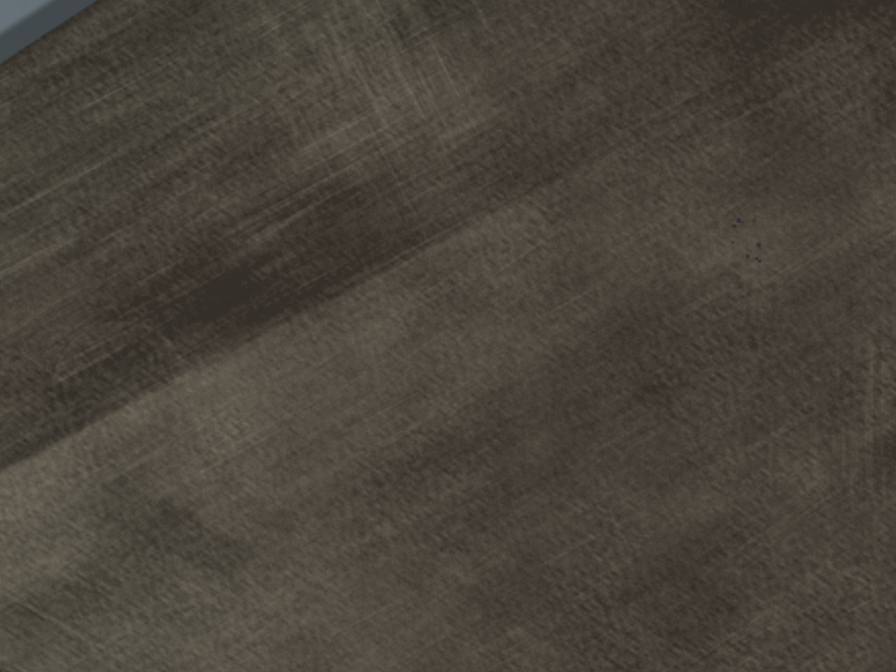
This texture is drawn by a Shadertoy shader. Its source:

```glsl
float hash(vec2 p) {
    vec3 q = fract(p.xyx * 0.1031);
    q += dot(q, q.yzx + 33.33);
    return fract((q.x + q.y) * q.z);
}

float noise(vec2 p) {
    vec2 i = floor(p), f = fract(p);
    f = f * f * (3.0 - 2.0 * f);
    return mix(mix(hash(i), hash(i + vec2(1, 0)), f.x),
               mix(hash(i + vec2(0, 1)), hash(i + vec2(1, 1)), f.x), f.y);
}

float fbm(vec2 p) {
    float sum = 0.0, amp = 0.5;
    for (int i = 0; i < 5; i++) {
        sum += amp * noise(p);
        p = mat2(1.6, 1.2, -1.2, 1.6) * p + 7.3;
        amp *= 0.55;
    }
    return sum - 0.53;
}

// Coordinates along and across a direction
vec2 turn(vec2 p, float angle) {
    float c = cos(angle), s = sin(angle);
    return vec2(c * p.x + s * p.y, c * p.y - s * p.x);
}

// Soft round spot, stretched by its radii
float spot(vec2 p, vec2 radius) {
    p /= radius;
    return exp(-dot(p, p));
}

// Sparse hairlines over softer bands, broken up along their length
float scratches(vec2 q, float density) {
    q.y += 0.004 * noise(q * 5.0);
    float bands = noise(q * vec2(5.0, density * 0.4)) - 0.5;
    float hair = smoothstep(0.62, 0.95, noise(q * vec2(6.0, density) + 31.0));
    float fine = noise(q * vec2(14.0, density * 1.7) + 57.0) - 0.5;
    float broken = smoothstep(0.25, 0.7, noise(q * vec2(9.0, 22.0) + 13.0));
    return 0.45 * bands + 0.8 * hair * broken + 0.45 * fine - 0.07;
}

void mainImage(out vec4 fragColor, in vec2 fragCoord) {
    vec2 p = fragCoord / iResolution.y;
    vec2 q = turn(p, 0.485);
    float cloud = fbm(p * 5.0);
    float edge = q.y - 0.262 + 0.012 * fbm(p * 30.0);

    // Broad light and shade on both sides of the diagonal step
    float above = smoothstep(-0.005, 0.007, edge);
    float fade = smoothstep(1.25, 0.8, q.x);
    float lower = 0.30 + 0.42 * spot(p - vec2(0.05, 0.12), vec2(0.62, 0.36));
    lower += 0.17 * fade * smoothstep(-0.22, 0.0, edge);
    float upper = mix(0.09, 0.36, smoothstep(0.05, 0.20, edge));
    upper -= 0.22 * smoothstep(0.35, 0.7, edge);
    float tone = mix(lower, upper, above * mix(0.6, 1.0, fade));
    tone -= 0.24 * smoothstep(0.75, 1.2, p.x) * smoothstep(0.78, 1.0, p.y);

    // Dark sweeps, rubbed patches and pale worn spots
    tone -= 0.23 * spot(turn(p - vec2(0.88, 0.40), 0.38), vec2(0.46, 0.05));
    tone -= 0.13 * spot(p - vec2(0.82, 0.18), vec2(0.3, 0.16));
    vec2 rub = turn(p - vec2(0.26, 0.21), -0.49);
    vec2 box = abs(rub + 0.02 * fbm(p * 25.0)) - vec2(0.11, 0.03);
    tone -= 0.25 * smoothstep(0.015, -0.008, max(box.x, box.y));
    tone -= 0.25 * spot(p - vec2(0.08, 0.10), vec2(0.10, 0.04));
    tone -= 0.18 * spot(turn(p - vec2(0.53, 0.27), 0.45), vec2(0.15, 0.035));
    tone += 0.30 * spot(turn(p - vec2(0.54, 0.90), -1.05), vec2(0.2, 0.1));
    tone += 0.22 * spot(p - vec2(1.11, 0.62), vec2(0.09, 0.06));

    // Mottling, drawn out a little along the step
    tone += 0.48 * cloud + 0.42 * fbm(q * vec2(6.0, 15.0) + 5.0);
    tone += 0.24 * fbm(p * 24.0 + 3.0);

    // Scratches along the step, across it, and upright at the right
    tone += scratches(q, 150.0) * mix(0.18, 0.42, above * fade);
    tone += 0.16 * scratches(turn(p, 0.60), 190.0);
    float crossing = spot(p - vec2(0.56, 0.92), vec2(0.17, 0.22));
    tone += 0.65 * crossing * scratches(turn(p, -1.1), 130.0);
    float falling = smoothstep(0.5, 0.0, p.y) * (0.5 + 0.5 * smoothstep(0.5, 0.1, p.x));
    tone += 0.38 * falling * scratches(turn(p, -0.52), 120.0);
    tone += 0.40 * spot(p - vec2(1.28, 0.34), vec2(0.07, 0.25)) * scratches(p.yx, 120.0);

    // Faint curved scrape marks
    vec2 arc = p - vec2(0.18, 0.42);
    float rings = smoothstep(0.4, 0.9, noise(vec2(length(arc) * 160.0, 3.0)));
    float ringBand = smoothstep(0.035, 0.0, abs(length(arc) - 0.105));
    tone += 0.22 * rings * ringBand * smoothstep(-0.03, 0.05, arc.y);

    // Slanted grain with a raised look, uneven in strength
    vec2 g = turn(p, -0.6) * vec2(110.0, 190.0);
    float rough = 0.6 + 0.8 * noise(p * 9.0 + 21.0);
    tone += 0.25 * rough * (noise(g) - noise(g + vec2(0.5, 0.9)));
    vec2 h = turn(p, 0.35) * vec2(75.0, 130.0);
    tone += 0.15 * rough * (noise(h) - noise(h + vec2(0.4, 0.9)));
    tone += 0.20 * (noise(p * 330.0) - 0.5);

    // Brown-grey ramp, slightly greener where the surface is worn
    vec3 color = mix(vec3(0.228, 0.208, 0.180), vec3(0.395, 0.373, 0.322), clamp(tone, -0.15, 1.2));
    float green = smoothstep(0.1, 0.5, edge) + spot(p, vec2(0.3)) + fbm(p * 3.0 + 11.0);
    color += vec3(-0.004, 0.002, -0.001) * (green - 0.3);

    // Small dark pits near the pale spot
    for (int i = 0; i < 9; i++) {
        float k = float(i);
        vec2 at = vec2(1.11, 0.64) + 0.07 * (vec2(hash(vec2(k, 3.0)), hash(vec2(k, 8.0))) - 0.5);
        float size = 0.001 + 0.0025 * hash(vec2(k, 5.0));
        color = mix(color, vec3(0.16, 0.16, 0.20), 0.75 * smoothstep(size + 0.002, size - 0.001, length(p - at)));
    }

    // Blue-grey strip in the upper left corner
    float corner = dot(p - vec2(0.0, 0.905), vec2(-0.545, 0.838));
    vec3 strip = mix(vec3(0.26, 0.29, 0.30), vec3(0.40, 0.44, 0.47), smoothstep(0.03, 0.045, corner));
    color *= 1.0 - 0.2 * smoothstep(-0.03, 0.0, corner);
    color = mix(color, strip + 0.03 * cloud, smoothstep(-0.002, 0.003, corner));
    fragColor = vec4(color, 1.0);
}
```
